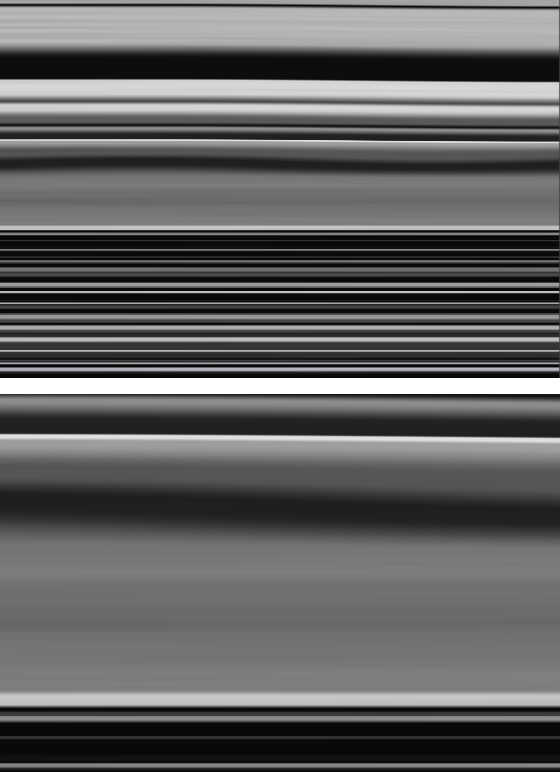
Top: the whole. Bottom: its middle third, enlarged.
Reproduce this texture procedurally as a Shadertoy shader.

```glsl
#define BEND 0.007
#define SWELL 0.007
#define STREAK_CONTRAST 0.09
#define STREAK_DENSITY 110.0
#define LOWER_TOP 0.609
#define LOWER_BLACK 0.035
#define HAZE_GREY 0.17
#define BRIGHT_LINES 13
#define FAINT_LINES 24

const int BANDS = 16;

// Each band: depth of its upper edge, grey, half width of the blend
const vec3 bands[BANDS] = vec3[BANDS](
    vec3(0.010, 0.03, 0.003), vec3(0.017, 0.70, 0.005),
    vec3(0.131, 0.05, 0.024), vec3(0.210, 0.82, 0.003),
    vec3(0.259, 0.27, 0.012), vec3(0.273, 0.82, 0.006),
    vec3(0.300, 0.35, 0.012), vec3(0.327, 0.07, 0.005),
    vec3(0.335, 0.56, 0.004), vec3(0.348, 0.13, 0.008),
    vec3(0.369, 0.64, 0.002), vec3(0.388, 0.33, 0.012),
    vec3(0.419, 0.12, 0.010), vec3(0.455, 0.47, 0.018),
    vec3(0.509, 0.41, 0.024), vec3(0.555, 0.48, 0.026));

float hash(float p) {
    p = fract(p * 0.1031);
    p *= p + 33.33;
    p *= p + p;
    return fract(p);
}

float valueNoise(vec2 p) {
    vec2 cell = floor(p);
    vec2 f = fract(p);
    f = f * f * (3.0 - 2.0 * f);
    float n = cell.x * 57.0 + cell.y;
    return mix(mix(hash(n), hash(n + 57.0), f.x),
               mix(hash(n + 1.0), hash(n + 58.0), f.x), f.y);
}

float edge(float at, float blend, float depth) {
    float s = max(blend, 0.7 / iResolution.y);
    return smoothstep(at - s, at + s, depth);
}

// A crisp upper side and a softer lower side
float glint(float depth, float center, float width) {
    float t = (depth - center) / max(width, 1.1 / iResolution.y);
    return smoothstep(-1.0, -0.4, t) * (1.0 - smoothstep(0.1, 1.3, t));
}

// Jittered horizontal lines over the dark lower part
float lines(float depth, int count, vec2 widths, vec2 greys, float seed) {
    float spacing = (1.0 - LOWER_TOP) / float(count);
    float light = 0.0;
    for (int i = 0; i < count; i++) {
        float id = seed + float(i) * 7.0;
        float jitter = 0.5 + 0.65 * (hash(id) - 0.5);
        float center = LOWER_TOP + spacing * (float(i) + jitter);
        float size = hash(id + 1.3);
        float width = mix(widths.x, widths.y, size * size);
        float grey = mix(greys.x, greys.y, hash(id + 2.7));
        light = max(light, grey * glint(depth, center, width));
    }
    return light;
}

void mainImage(out vec4 fragColor, in vec2 fragCoord) {
    vec2 uv = fragCoord / iResolution.xy;
    float depth = 1.0 - uv.y;

    // Upper bands sag to the right; one dark band swells
    float sag = BEND * smoothstep(0.3, 1.0, uv.x);
    float swell = SWELL * sin(6.2832 * uv.x);
    float fromBand = (depth - 0.43) / 0.03;
    float d = depth - sag * (1.0 - smoothstep(0.3, 0.58, depth));
    d += swell * exp(-fromBand * fromBand);

    // Broad upper bands
    float grey = 0.64;
    for (int i = 0; i < BANDS; i++) {
        grey = mix(grey, bands[i].y, edge(bands[i].x, bands[i].z, d));
    }
    grey = mix(grey, 0.90, glint(d, 0.371, 0.003));

    // Bright rim, then the dark striped part
    grey = mix(grey, 0.75, edge(0.597, 0.003, d));
    float haze = smoothstep(0.86, 0.90, d) * (1.0 - smoothstep(0.93, 0.96, d));
    float stripes = LOWER_BLACK + HAZE_GREY * haze;
    stripes = max(stripes, lines(d, BRIGHT_LINES, vec2(0.003, 0.011), vec2(0.42, 0.76), 11.0));
    stripes = max(stripes, lines(d, FAINT_LINES, vec2(0.002, 0.007), vec2(0.06, 0.36), 301.0));
    float lower = edge(LOWER_TOP, 0.002, d);
    grey = mix(grey, stripes, lower);

    // Fine brushed streaks
    float streak = valueNoise(vec2(uv.x * 1.5, d * STREAK_DENSITY));
    streak += 0.5 * valueNoise(vec2(uv.x * 2.5, d * STREAK_DENSITY * 2.3) + 40.0);
    grey *= 1.0 + STREAK_CONTRAST * (streak - 0.75);

    // Faint violet tint low down and a thin dark right rim
    vec3 tint = mix(vec3(1.0), vec3(1.01, 0.98, 1.03), lower * smoothstep(0.85, 1.0, d));
    vec3 color = grey * tint;
    color = mix(color, vec3(0.25), 0.7 * smoothstep(0.997, 0.999, uv.x));
    fragColor = vec4(clamp(color, 0.0, 1.0), 1.0);
}
```
